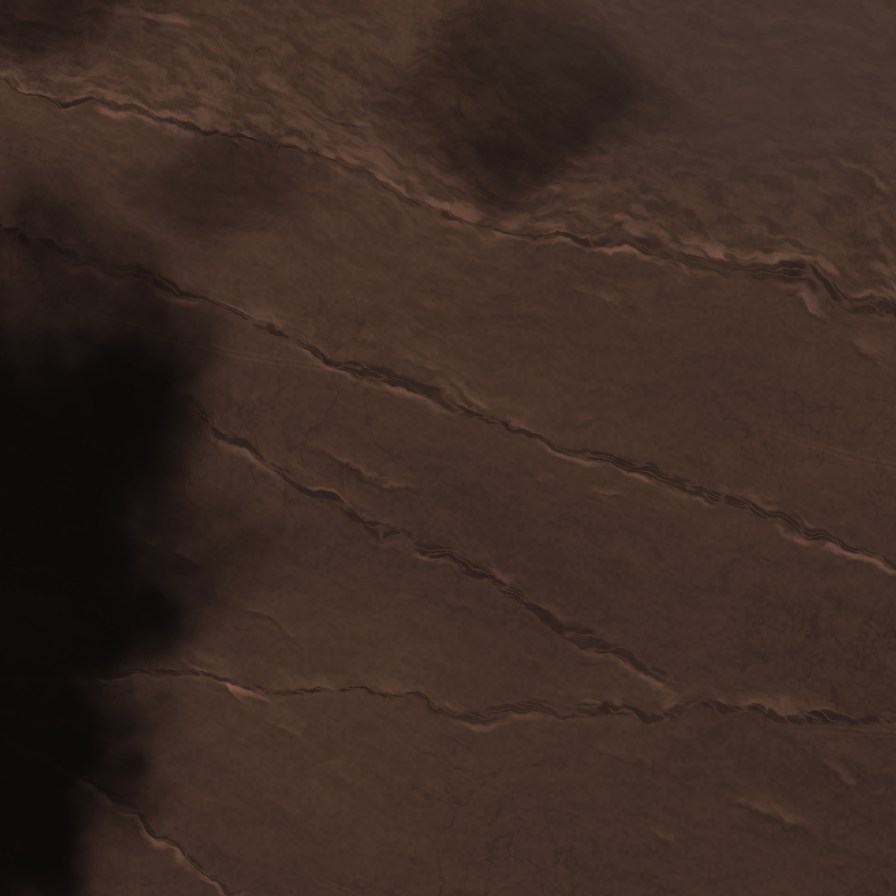
Reproduce this texture procedurally as a WebGL 2 fragment shader.

```glsl
#version 300 es
precision highp float;
uniform vec2 u_resolution;
out vec4 fragColor;

float hash(vec2 p) {
  vec3 q = fract(p.xyx * vec3(0.1031, 0.1030, 0.0973));
  q += dot(q, q.yzx + 33.33);
  return fract((q.x + q.y) * q.z);
}

float noise(vec2 p) {
  vec2 cell = floor(p), f = fract(p);
  f = f * f * (3.0 - 2.0 * f);
  return mix(mix(hash(cell), hash(cell + vec2(1, 0)), f.x),
             mix(hash(cell + vec2(0, 1)), hash(cell + vec2(1, 1)), f.x), f.y);
}

float fbm(vec2 p) {
  float sum = 0.0, amp = 0.5;
  for (int i = 0; i < 5; i++) {
    sum += amp * noise(p);
    p = mat2(1.6, 1.2, -1.2, 1.6) * p + 7.3;
    amp *= 0.5;
  }
  return sum;
}

// Coordinates along and across the downhill grain of the land
vec2 alongGrain(vec2 p) {
  return mat2(0.92, 0.39, -0.39, 0.92) * p;
}

float blob(vec2 p, vec2 center, vec2 radius) {
  return 1.0 - smoothstep(0.35, 1.4, length((p - center) / radius));
}

// Main channels: level at the left edge, fall, start, end
const vec4 CHANNELS[5] = vec4[5](
  vec4(0.90, 0.26, -0.1, 1.2), vec4(0.72, 0.35, -0.1, 1.2),
  vec4(0.65, 0.55, 0.18, 0.77), vec4(0.245, 0.05, -0.1, 1.2),
  vec4(0.18, 0.65, -0.1, 0.3));

float channels(vec2 p, float light, float streaks, float braid) {
  for (int i = 0; i < 5; i++) {
    vec4 c = CHANNELS[i];
    float seed = float(i) * 9.7;
    float d = (p.y - c.x + c.y * p.x) / sqrt(1.0 + c.y * c.y);
    float span = smoothstep(c.z, c.z + 0.06, p.x) * (1.0 - smoothstep(c.w - 0.06, c.w, p.x));
    float width = mix(0.001, 0.008, noise(vec2(p.x * 7.0, seed))) * (0.6 + 0.8 * p.x);
    float patches = smoothstep(0.35, 0.75, noise(vec2(p.x * 11.0, seed + 3.0)));
    float below = d + width;
    float rim = smoothstep(-0.011, -0.002, below) * (1.0 - smoothstep(-0.001, 0.002, below));
    float above = d - width;
    float bank = smoothstep(-0.001, 0.002, above) * exp(-max(above, 0.0) / (i == 0 ? 0.032 : 0.009));
    float bed = 1.0 - smoothstep(width * 0.6, width * 1.4 + 0.001, abs(d));
    float depth = mix(0.35, 0.9, noise(vec2(p.x * 16.0, seed + 6.0)));
    light += span * rim * patches * (0.02 + 0.13 * streaks);
    light += span * bank * (i == 0 ? 0.9 : 1.0 - patches) * 0.12 * streaks;
    light = mix(light, 0.165 + 0.13 * braid, span * bed * depth);
  }
  return light;
}

// Short broken scarps, crisp below and fading above
float scarps(vec2 p, float streaks) {
  float sum = 0.0;
  for (int i = 0; i < 46; i++) {
    float k = float(i);
    vec2 center = vec2(hash(vec2(k, 1.7)), hash(vec2(k, 5.1)));
    vec2 q = alongGrain(p - center);
    q.y += q.x * 0.45 * (hash(vec2(k, 8.3)) - 0.5);
    float size = mix(0.03, 0.13, hash(vec2(k, 11.9)));
    float span = 1.0 - smoothstep(0.2 * size, size, abs(q.x));
    float broken = smoothstep(0.25, 0.6, noise(vec2(q.x * 45.0, k * 3.3)));
    float face = smoothstep(-0.001, 0.002, q.y) * exp(-max(q.y, 0.0) / (0.09 * size + 0.002));
    float foot = exp(-abs(q.y + 0.003) / 0.002);
    sum += span * (face * (0.01 + 0.13 * streaks) - foot * 0.045) * broken * mix(0.35, 1.0, hash(vec2(k, 14.2)));
  }
  return sum;
}

// Faint twin tracks
float tracks(vec2 p) {
  float sum = 0.0;
  for (int i = 0; i < 4; i++) {
    float k = float(i);
    float curve = 0.93 - 0.27 * k - (0.1 + 0.06 * k) * p.x + 0.018 * sin(p.x * 9.0 + k * 2.1);
    float d = abs(abs(p.y - curve) - 0.003);
    sum += (1.0 - smoothstep(0.0003, 0.0022, d)) * smoothstep(0.4, 0.65, noise(vec2(p.x * 4.0, k * 6.1)));
  }
  return sum;
}

void main() {
  vec2 p = gl_FragCoord.xy / u_resolution;
  vec2 broad = vec2(fbm(p * 5.0 + 2.0), fbm(p * 5.0 + 19.0)) - 0.48;
  vec2 fine = vec2(fbm(p * 40.0), fbm(p * 40.0 + 60.0)) - 0.48;
  vec2 w = p + 0.09 * broad + 0.016 * fine;
  vec2 g = alongGrain(w);
  float streaks = smoothstep(0.28, 0.68, fbm(g * vec2(45.0, 130.0)));
  float braid = 1.0 - smoothstep(0.0, 0.2, abs(noise(g * vec2(40.0, 240.0)) - 0.5));

  // Ground with soft relief and small broken gullies
  vec2 r = g * vec2(24.0, 48.0);
  float relief = fbm(r) - fbm(r + vec2(-0.09, 0.2));
  float light = 0.267 + 0.07 * (fbm(g * vec2(3.0, 7.0) + 5.0) - 0.48) + 0.085 * relief;
  float gully = 1.0 - smoothstep(0.0, 0.035, abs(fbm(w * vec2(30.0, 22.0)) - 0.5));
  light -= 0.026 * gully * smoothstep(0.42, 0.7, noise(p * 8.0 + 3.0));
  light += 0.04 * streaks * smoothstep(0.60, 0.85, p.y + 0.25 * p.x + 0.3 * broad.x - 0.1);
  light += scarps(w, streaks) + 0.025 * tracks(p + 0.02 * broad);
  light = channels(w, light, streaks, braid);
  light += 0.026 * (noise(p * 240.0) - 0.5);

  vec3 color = light * vec3(1.0, 0.71, 0.58);
  color = mix(color, vec3(0.27, 0.215, 0.19), 0.5 * blob(p + 0.2 * broad, vec2(0.86, 0.92), vec2(0.25, 0.2)));

  // Drifting cloud shadows
  vec2 s = p + 0.3 * broad;
  float deep = max(blob(s, vec2(-0.02, 0.4), vec2(0.25, 0.29)), blob(s, vec2(-0.02, 0.12), vec2(0.18, 0.2)));
  float thin = max(blob(s, vec2(0.25, 0.74), vec2(0.12, 0.09)), blob(s, vec2(0.62, 0.89), vec2(0.16, 0.07)));
  thin = max(thin, blob(s, vec2(0.06, 1.0), vec2(0.22, 0.08)));
  float shadow = max(0.95 * smoothstep(0.0, 0.8, deep), thin * (0.45 + 0.8 * broad.y));
  color = mix(color, vec3(0.042, 0.033, 0.033), clamp(shadow, 0.0, 1.0));
  fragColor = vec4(color, 1.0);
}
```
